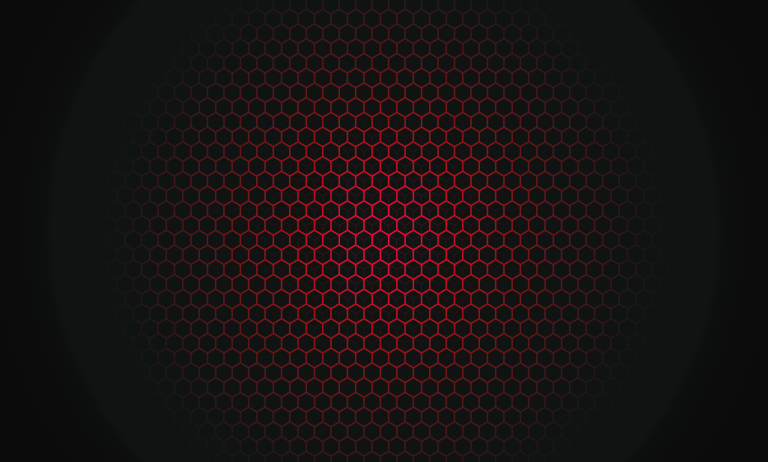
Write a WebGL 2 fragment shader that draws this background.

```glsl
#version 300 es
precision highp float;
// Dark honeycomb mesh lit by a red glow from the centre, over a faint round backdrop.

uniform vec2 u_resolution;
out vec4 fragColor;

// Lengths are in canvas heights, measured from the canvas centre.
const vec2  CELL_PITCH   = vec2(0.03565, 0.0319);  // column and row spacing
const vec2  GRID_ORIGIN  = vec2(-0.0078, -0.0196); // centre of one cell
const float LINE_WIDTH   = 0.0034;
const float INNER_WIDTH  = 0.0017;
const float INNER_SCALE  = 1.004;                  // slow drift of the inner mesh
const vec2  GLOW_CENTER  = vec2(0.0, -0.012);
const float GLOW_RADIUS  = 0.36;
const float CORE_RADIUS  = 0.17;
const float MESH_RADIUS  = 0.68;
const vec2  DISC_CENTER  = vec2(0.0, 0.004);
const float DISC_RADIUS  = 0.73;

const vec3 OUTER_COLOR = vec3(0.047, 0.048, 0.050);
const vec3 DISC_COLOR  = vec3(0.060, 0.073, 0.069);
const vec3 CELL_COLOR  = vec3(0.078, 0.086, 0.088);
const vec3 MESH_COLOR  = vec3(0.105, 0.100, 0.105);
const vec3 RED_COLOR   = vec3(0.880, 0.065, 0.095);
const vec3 CORE_COLOR  = vec3(0.900, 0.045, 0.220);
const vec3 INNER_COLOR = vec3(0.360, 0.090, 0.105);

const float ROW_RATIO = 0.8660254; // row to column pitch of a regular honeycomb

// Offset from the nearest cell centre, with columns one unit apart.
vec2 hexCell(vec2 p) {
    vec2 tile = vec2(1.0, 2.0 * ROW_RATIO);
    vec2 a = mod(p + 0.5 * tile, tile) - 0.5 * tile;
    vec2 b = mod(p, tile) - 0.5 * tile;
    return dot(a, a) < dot(b, b) ? a : b;
}

// Distance from a point inside a cell to its border.
float hexBorder(vec2 cell) {
    vec2 q = abs(cell);
    return 0.5 - max(q.x, dot(q, vec2(0.5, ROW_RATIO)));
}

// Coverage of a line, smoothed over one pixel.
float lineMask(float dist, float width, float pixel) {
    float peak = min(width / pixel, 1.0);
    float reach = max(width, pixel);
    return peak * clamp((0.5 * reach - dist) / pixel + 0.5, 0.0, 1.0);
}

float falloff(float dist, float radius) {
    float t = dist / radius;
    return exp(-t * t);
}

void main() {
    vec2 p = (gl_FragCoord.xy - 0.5 * u_resolution) / u_resolution.y;
    float pixel = 1.0 / u_resolution.y;
    float glowDist = length(p - GLOW_CENTER);
    float glow = falloff(glowDist, GLOW_RADIUS);
    float core = falloff(glowDist, CORE_RADIUS);

    // Backdrop: soft-edged disc with a weak outer halo and dark corners
    float discDist = length(p - DISC_CENTER);
    float disc = 1.0 - smoothstep(DISC_RADIUS - 0.012, DISC_RADIUS + 0.012, discDist);
    float halo = 1.0 - smoothstep(DISC_RADIUS, DISC_RADIUS + 0.07, discDist);
    vec3 color = OUTER_COLOR * (1.0 - 0.2 * smoothstep(0.75, 1.0, discDist));
    color = mix(color, DISC_COLOR, 0.75 * disc + 0.25 * halo);

    // Cells: gentle light on the upper part of each one
    vec2 gridScale = vec2(1.0, ROW_RATIO) / CELL_PITCH;
    vec2 grid = (p - GRID_ORIGIN) * gridScale;
    vec2 cell = hexCell(grid);
    color = mix(color, CELL_COLOR, core * (0.5 + 0.7 * cell.y));

    // Inner mesh: shifted by one side length, it draws a cube in each cell
    vec2 shift = vec2(0.0, 1.0 / sqrt(3.0));
    float innerDist = hexBorder(hexCell(grid * INNER_SCALE - shift)) * CELL_PITCH.x;
    float inner = lineMask(innerDist, INNER_WIDTH, pixel);
    color = mix(color, INNER_COLOR, 0.6 * inner * falloff(glowDist, 0.25));

    // Main mesh: grey at the rim, red further in, crimson at the core
    float lineDist = hexBorder(cell) * CELL_PITCH.x;
    float mesh = lineMask(lineDist, LINE_WIDTH, pixel);
    float rim = 1.0 - smoothstep(0.45, MESH_RADIUS, glowDist);
    vec3 meshColor = mix(MESH_COLOR, mix(RED_COLOR, CORE_COLOR, core), glow);
    color = mix(color, meshColor, mesh * max(rim, glow));

    fragColor = vec4(color, 1.0);
}
```
